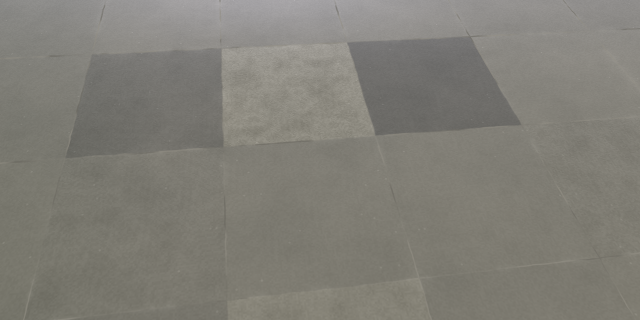
Give the GLSL for this texture, as a Shadertoy shader.

```glsl
// Worn grey stone floor slabs in perspective, with thin pale joints and soft window glare.

const vec3 NEAR_STONE = vec3(0.483, 0.473, 0.432);
const vec3 FAR_STONE = vec3(0.572, 0.564, 0.556);
const vec3 GLARE = vec3(0.080, 0.080, 0.098);
const vec3 TONE_TINT = vec3(1.05, 1.00, 0.82);
const vec3 PALE_MORTAR = vec3(0.570, 0.555, 0.515);
const vec3 DARK_MORTAR = vec3(0.410, 0.400, 0.370);
const float JOINT_HALF_WIDTH = 0.0014;
const float JOINT_STRENGTH = 0.60;
const float WORN_EDGE = 0.018;
const float CHIPPING = 0.010;
const float TONE_SPREAD = 0.016;
const float GRAIN = 0.036;

// Perspective, in canvas heights measured down from the top edge
const float AXIS_X = 0.6875;      // column joint that runs almost upright
const float AXIS_LEAN = 0.0234;
const float FAR_WIDTH = 0.357;    // slab width at the top edge
const float WIDTH_GROWTH = 0.281;
const float SIDE_VANISH = 0.398;  // height of the sideways vanishing point
const float ROW_TILT = 0.0856;
const float HORIZON = 1.268;
const float ROW_START = 0.7046;
const float ROW_STEP = 0.126;

// Unusual slabs: column, row, tone shift, mottling
const vec4 ACCENTS[7] = vec4[7](
    vec4(-1.0, 0.0, -0.055, 0.35), vec4(0.0, 0.0, 0.052, 1.00),
    vec4(1.0, 0.0, -0.086, 0.25), vec4(2.0, 1.0, 0.004, 0.55),
    vec4(-1.0, 1.0, -0.006, 0.45), vec4(0.0, 2.0, 0.036, 0.60),
    vec4(-1.0, 2.0, -0.020, 0.35));

float hash(vec2 p) {
    return fract(sin(dot(p, vec2(127.1, 311.7))) * 43758.5453);
}

float noise(vec2 p) {
    vec2 i = floor(p), f = fract(p);
    f = f * f * (3.0 - 2.0 * f);
    return mix(mix(hash(i), hash(i + vec2(1, 0)), f.x),
               mix(hash(i + vec2(0, 1)), hash(i + vec2(1, 1)), f.x), f.y);
}

float fbm(vec2 p) {
    float sum = 0.0, amp = 0.5;
    for (int i = 0; i < 5; i++) {
        sum += amp * noise(p);
        p = mat2(1.6, 1.2, -1.2, 1.6) * p + 7.3;
        amp *= 0.5;
    }
    return sum / 0.96875;
}

// Tone shift and mottling strength of one slab
vec2 slabLook(vec2 cell) {
    vec2 look = vec2((hash(cell + 3.7) - 0.5) * TONE_SPREAD, 0.25);
    for (int i = 0; i < 7; i++)
        if (distance(cell, ACCENTS[i].xy) < 0.5) look = ACCENTS[i].zw;
    return look;
}

// Screen position to slab column and row; size returns the local slab size
vec2 floorGrid(vec2 p, out vec2 size) {
    float depth = (p.y + SIDE_VANISH) / (1.0 - ROW_TILT * (p.x - AXIS_X))
                - SIDE_VANISH + HORIZON;
    size = vec2(FAR_WIDTH + WIDTH_GROWTH * p.y, ROW_STEP * depth * depth);
    return vec2((p.x - AXIS_X - AXIS_LEAN * p.y) / size.x,
                (ROW_START - 1.0 / depth) / ROW_STEP);
}

void mainImage(out vec4 fragColor, in vec2 fragCoord) {
    float pixel = 1.0 / iResolution.y;
    vec2 p = vec2(fragCoord.x, iResolution.y - fragCoord.y) * pixel;
    vec2 size;
    vec2 ground = floorGrid(p, size);
    vec2 grid = ground + CHIPPING * (vec2(fbm(ground * 16.0),
                                          fbm(ground * 16.0 + 41.0)) - 0.5);

    // Blend the four slabs around the nearest corner for smooth borders
    vec2 corner = floor(grid + 0.5);
    vec2 offset = (grid - corner) * size;
    vec2 side = smoothstep(-pixel, pixel, offset);
    vec2 look = mix(
        mix(slabLook(corner - 1.0), slabLook(corner - vec2(0, 1)), side.x),
        mix(slabLook(corner - vec2(1, 0)), slabLook(corner), side.x), side.y);

    // Stone lit from the far side, dimmer on the left
    vec3 color = mix(NEAR_STONE, FAR_STONE, exp(-3.0 * p.y));
    vec2 glarePos = (p - vec2(0.85, 0.0)) / vec2(0.50, 0.13);
    color += GLARE * exp(-dot(glarePos, glarePos));
    color -= vec3(0.030, 0.024, 0.026) * (1.0 - smoothstep(0.0, 0.6, p.x));
    color += look.x * TONE_TINT;

    // Broad clouding, stains, grain and pale flecks
    float cloud = fbm(ground * 3.0 + 11.0) - 0.5;
    float stain = fbm(ground * 9.0 + 23.0);
    color += vec3(0.040, 0.036, 0.032) * cloud;
    color += look.y * (0.13 * (stain - 0.5)
                     - 0.04 * smoothstep(0.58, 0.72, stain));
    color += GRAIN * (0.4 + look.y) * (noise(ground * 110.0) - 0.5);
    vec2 fleck = ground * 30.0;
    float fleckDist = length(fract(fleck) - 0.5);
    color += 0.045 * step(0.988, hash(floor(fleck)))
           * (1.0 - smoothstep(0.05, 0.30, fleckDist));

    // Joints: scuffed borders under thin lines that fade in and out
    vec2 edge = abs(offset);
    float joint = min(edge.x, edge.y);
    float wear = smoothstep(0.45, 0.70, fbm(ground * 6.0 + 57.0));
    color += 0.030 * wear * exp(-2.0 * joint / WORN_EDGE);
    float line = 1.0 - smoothstep(0.0, JOINT_HALF_WIDTH + pixel, joint);
    float pale = smoothstep(0.30, 0.52, fbm(ground * 4.0 + 83.0));
    float presence = mix(0.25, 1.0, smoothstep(0.36, 0.60, fbm(ground * 7.0 + 131.0)));
    color = mix(color, mix(DARK_MORTAR, PALE_MORTAR, pale),
                JOINT_STRENGTH * presence * line);

    fragColor = vec4(clamp(color, 0.0, 1.0), 1.0);
}
```
